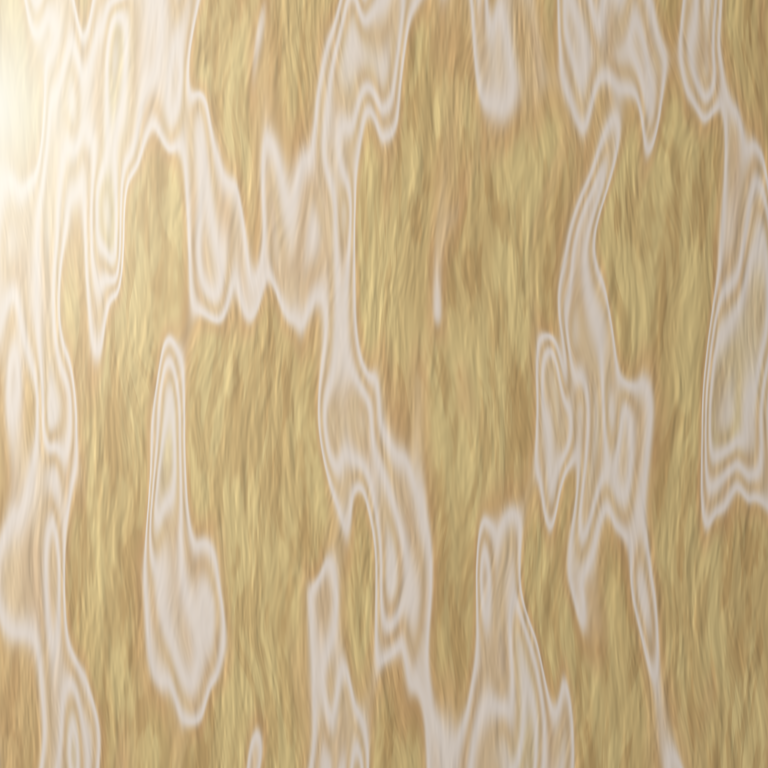
This texture is drawn by a Shadertoy shader. Its source:

```glsl
// Pale ringed veins running down a sheet of golden wood, lit from the upper left.
// Contours of a stretched noise field form the veins; finer noise gives the fibre
// relief, and a soft radial glow washes out one side.

const float TAU = 6.2831853;
const vec3 GOLD = vec3(0.785, 0.70, 0.49);
const vec3 BROWN = vec3(0.69, 0.575, 0.385);
const vec3 RUST = vec3(0.75, 0.585, 0.42);
const vec3 PALE = vec3(0.85, 0.81, 0.775);
const vec3 GLOW = vec3(1.0, 0.99, 0.94);

float hash(vec2 p) {
    return fract(sin(dot(p, vec2(127.1, 311.7))) * 43758.5453);
}

// Value noise in 0..1
float noise(vec2 p) {
    vec2 cell = floor(p);
    vec2 f = fract(p);
    f = f * f * (3.0 - 2.0 * f);
    float low = mix(hash(cell), hash(cell + vec2(1.0, 0.0)), f.x);
    float high = mix(hash(cell + vec2(0.0, 1.0)), hash(cell + vec2(1.0)), f.x);
    return mix(low, high, f.y);
}

float fbm(vec2 p, int octaves) {
    float sum = 0.0;
    float weight = 0.5;
    float total = 0.0;
    for (int i = 0; i < octaves; i++) {
        sum += weight * noise(p);
        total += weight;
        weight *= 0.5;
        p = p * 2.03 + vec2(17.3, 9.1);
    }
    return sum / total;
}

// Sways the grain sideways and pulls the contours into pointed tips
vec2 warpGrain(vec2 p, float sway, float jag) {
    float side = noise(p * vec2(6.0, 5.0) + 3.7) - 0.5;
    float tip = noise(p * vec2(46.0, 6.0) + 21.0) - 0.5;
    return p + vec2(side * sway, tip * jag);
}

// Height whose upper contours become the veins
float veinField(vec2 p) {
    vec2 q = warpGrain(p, 0.05, 0.085);
    float body = noise(q * vec2(22.0, 4.4) + vec2(5.0, 12.0));
    float detail = noise(q * vec2(41.0, 8.5) + vec2(31.0, 2.0));
    return mix(body, detail, 0.27);
}

// Bright outline with fainter nested rings inside it
float veinMask(float height, float level, float spacing) {
    float inside = smoothstep(level - 0.075, level, height);
    float ring = 0.5 + 0.5 * cos(TAU * (height - level) / spacing);
    return inside * mix(0.36, 1.0, ring);
}

// Thin slanting fibres, elongated along the grain
float fibre(vec2 p) {
    vec2 q = p;
    q.x += 0.05 * (fbm(p * vec2(11.0, 5.0), 2) - 0.5);
    q.y += 0.05 * (noise(p * vec2(60.0, 9.0) + 5.0) - 0.5);
    return fbm(q * vec2(100.0, 14.0) + 40.0, 3);
}

// Slope of the fibre surface towards the light
float fibreRelief(vec2 p, vec2 offset) {
    return fibre(p + offset) - fibre(p - offset);
}

vec3 woodColor(vec2 p) {
    vec2 q = warpGrain(p, 0.05, 0.05);
    float streak = fbm(q * vec2(34.0, 4.5) + 70.0, 3);
    float strand = fibre(p + 8.0);
    float shade = 0.5 * smoothstep(0.35, 0.72, streak);
    shade += 0.6 * smoothstep(0.4, 0.7, strand);
    return mix(GOLD, BROWN, clamp(shade, 0.0, 1.0));
}

void mainImage(out vec4 fragColor, in vec2 fragCoord) {
    vec2 uv = fragCoord / iResolution.y;

    // Wood, with a warm rim around each vein
    float height = veinField(uv);
    float vein = veinMask(height, 0.595, 0.125);
    float rim = smoothstep(0.42, 0.54, height) * (1.0 - smoothstep(0.75, 0.9, height));
    vec3 color = mix(woodColor(uv), RUST, 0.45 * rim);
    color = mix(color, PALE, 0.93 * vein);

    // Fibre relief, flattened under the veins
    float relief = fibreRelief(uv, vec2(-0.0013, 0.0012));
    color *= 1.0 + relief * mix(0.48, 0.12, vein);

    // Falling light and the washed out glow
    float dist = length((uv - vec2(-0.02, 0.86)) * vec2(1.0, 0.7));
    color *= 0.855 + 0.42 * exp(-1.9 * dist);
    color = mix(color, GLOW, min(1.0, 1.1 * exp(-6.0 * dist)));

    fragColor = vec4(clamp(color, 0.0, 1.0), 1.0);
}
```
